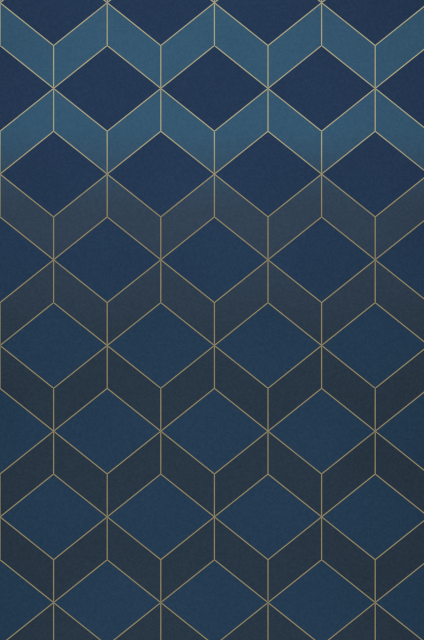
A WebGL 2 fragment shader for this pattern:

```glsl
#version 300 es
precision highp float;

uniform vec2 u_resolution;
out vec4 outColor;

float hash(vec2 p) {
    p = fract(p * vec2(0.1031, 0.1137));
    p += dot(p, p.yx + 33.33);
    return fract((p.x + p.y) * p.x * 17.0);
}

float noise(vec2 p) {
    vec2 i = floor(p), f = fract(p);
    f = f * f * (3.0 - 2.0 * f);
    return mix(mix(hash(i), hash(i + vec2(1, 0)), f.x),
               mix(hash(i + vec2(0, 1)), hash(i + vec2(1, 1)), f.x), f.y);
}

void main() {
    float px = 1.0 / u_resolution.y;
    vec2 p = gl_FragCoord.xy * px;
    float down = 1.0 - p.y;

    // Rows of diamonds, every other row shifted by half a cell
    vec2 cell = vec2(0.1675, 0.1339);
    vec2 grid = vec2(p.x, down - 0.0042) / cell;
    float row = floor(grid.y + 0.5);
    float shift = 0.5 * mod(row + 1.0, 2.0);
    vec2 q = abs(vec2(fract(grid.x + shift + 0.5) - 0.5, grid.y - row));

    // Distances to the diamond edges and to the uprights through their tips
    float diamond = (0.5 - q.x - q.y) / length(1.0 / cell);
    float upright = (0.5 - q.x) * cell.x;
    float inside = smoothstep(-0.5 * px, 0.5 * px, diamond);

    // Metallic sheen across the upper chevrons, fading downwards
    float sheen = 1.0 - smoothstep(0.19, 0.34, down);
    vec3 chevron = mix(vec3(0.195, 0.255, 0.320), vec3(0.158, 0.208, 0.258),
                       smoothstep(0.32, 0.62, down));
    chevron = mix(chevron, vec3(0.205, 0.335, 0.430), sheen);
    vec3 blue = mix(vec3(0.145, 0.217, 0.320), vec3(0.140, 0.227, 0.312),
                    smoothstep(0.2, 0.6, down));
    vec3 color = mix(chevron, blue, inside);

    // Soft shading and paper grain
    float side = p.x * u_resolution.y / u_resolution.x - 0.45;
    color *= 1.03 - 0.22 * side * side;
    color *= 1.0 + 0.04 * (noise(p * 14.0) - 0.5);
    color += 0.022 * (noise(p * 380.0) - 0.5);

    // Fine gold lines
    float line = min(abs(diamond), upright);
    float gold = 1.0 - smoothstep(0.001 - 0.7 * px, 0.001 + 0.7 * px, line);
    vec3 goldColor = mix(vec3(0.58, 0.52, 0.38), vec3(0.68, 0.64, 0.50), sheen);
    color = mix(color, goldColor, gold * (0.9 + 0.1 * noise(p * 60.0)));

    outColor = vec4(color, 1.0);
}
```
